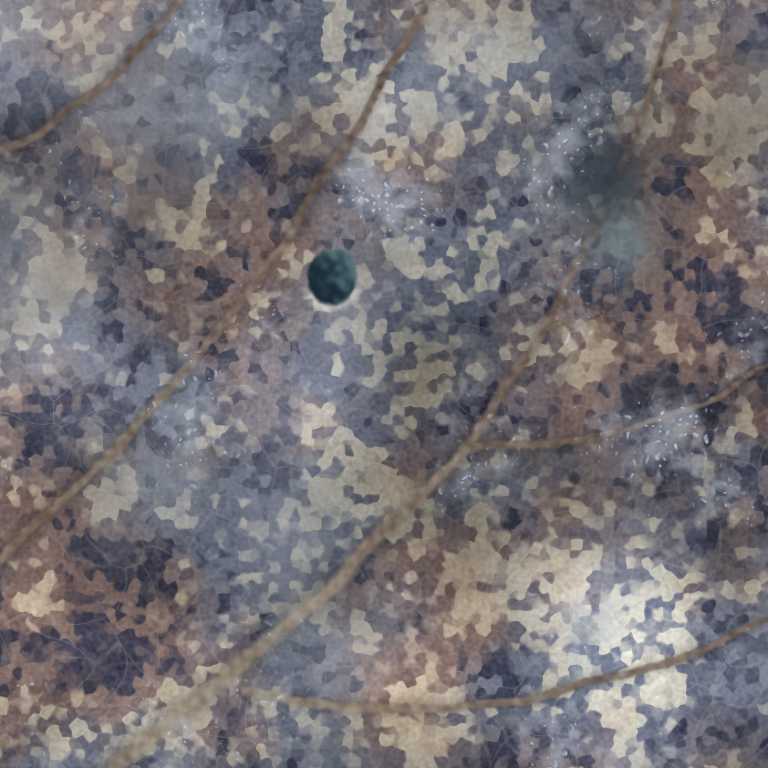
A three.js fragment shader for this texture:

```glsl
// A decaying leaf seen close up: tan and slate tissue grains from soft Voronoi cells,
// coloured by gradient noise, crossed by bowed veins, with a small hole, a teal bruise,
// broad pools of light and shade, and scattered wet glints.
varying vec2 vUv;

vec2 hash2(vec2 p) {
  vec3 q = fract(p.xyx * vec3(0.1031, 0.1030, 0.0973));
  q += dot(q, q.yzx + 33.33);
  return fract((q.xx + q.yz) * q.zy);
}

float corner(vec2 cell, vec2 offset, vec2 f) {
  return dot(hash2(cell + offset + 57.0) * 2.0 - 1.0, f - offset);
}

float gradientNoise(vec2 p) {
  vec2 i = floor(p), f = fract(p);
  vec2 u = f * f * f * (f * (f * 6.0 - 15.0) + 10.0);
  return mix(mix(corner(i, vec2(0, 0), f), corner(i, vec2(1, 0), f), u.x),
             mix(corner(i, vec2(0, 1), f), corner(i, vec2(1, 1), f), u.x), u.y);
}

float fbm(vec2 p) {
  float sum = 0.0, amplitude = 0.75;
  for (int i = 0; i < 4; i++) {
    sum += amplitude * gradientNoise(p);
    p = mat2(1.6, 1.2, -1.2, 1.6) * p + 7.3;
    amplitude *= 0.5;
  }
  return sum;
}

// Soft Voronoi: xy = blended cell site, z = blended cell random, w = gap to the border
vec4 softCells(vec2 p) {
  vec2 base = floor(p);
  vec4 sum = vec4(0.0);
  float nearest = 9.0, second = 9.0;
  for (int y = -1; y <= 1; y++) {
    for (int x = -1; x <= 1; x++) {
      vec2 cell = base + vec2(x, y);
      vec2 site = cell + 0.1 + 0.8 * hash2(cell);
      float d = distance(p, site);
      sum += vec4(site, hash2(cell + 19.0).x, 1.0) * exp(-8.0 * d * d);
      second = min(second, max(nearest, d));
      nearest = min(nearest, d);
    }
  }
  return vec4(sum.xyz / sum.w, second - nearest);
}

// Bowed strand from a to b: x = solid core, y = wide soft shadow
vec2 vein(vec2 p, vec2 a, vec2 b, float bow, float startWidth, float endWidth) {
  vec2 along = b - a;
  float t = clamp(dot(p - a, along) / dot(along, along), 0.0, 1.0);
  vec2 side = normalize(vec2(-along.y, along.x));
  float d = distance(p, a + along * t + side * bow * 4.0 * t * (1.0 - t));
  float r = d / mix(startWidth, endWidth, t);
  return vec2(1.0 - smoothstep(0.3, 1.3, r), exp(-0.3 * r * r));
}

float spot(vec2 p, vec2 center, float radius) {
  vec2 d = (p - center) / radius;
  return exp(-dot(d, d));
}

void main() {
  vec2 p = vUv;
  vec2 wobble = vec2(gradientNoise(p * 11.0), gradientNoise(p * 11.0 + 40.0));
  vec2 ripple = vec2(gradientNoise(p * 75.0), gradientNoise(p * 75.0 + 40.0));

  // Tissue grains: tan flesh against slate and rust
  vec4 grain = softCells(p * 74.0 + wobble * 0.5 + ripple * 0.5);
  vec2 site = grain.xy / 74.0;
  float rust = spot(p, vec2(0.88, 0.57), 0.15) + spot(p, vec2(0.13, 0.76), 0.09)
             + spot(p, vec2(0.02, 0.17), 0.13);
  float paleArea = spot(p, vec2(0.34, 0.27), 0.12) + spot(p, vec2(0.66, 0.88), 0.16)
                 + spot(p, vec2(0.79, 0.19), 0.1) + spot(p, vec2(0.27, 0.68), 0.1);
  float tone = fbm(site * 10.0) + 0.5 * (grain.z - 0.5) - 0.06
             + 0.45 * gradientNoise(p * 2.6 + 3.0) - 0.15 * rust + 0.17 * paleArea;
  float warmth = smoothstep(-0.15, 0.3, fbm(p * 4.0 + 21.0) + 0.5 * rust);
  vec3 color = mix(vec3(0.34, 0.36, 0.42), vec3(0.43, 0.35, 0.33), warmth);
  color = mix(color, vec3(0.18, 0.19, 0.26), 0.85 * smoothstep(-0.12, -0.45, tone));
  vec3 flesh = mix(vec3(0.60, 0.59, 0.55), vec3(0.62, 0.56, 0.48), warmth);
  color = mix(color, flesh, 0.95 * smoothstep(0.0, 0.26, tone));
  color += 0.08 * (grain.z - 0.5) + 0.09 * gradientNoise(p * 150.0);

  // Faint netting between grains, and a coarser web of veinlets
  float web = softCells(p * 15.0 + wobble * 0.9).w;
  color += 0.02 * (1.0 - smoothstep(0.02, 0.2, grain.w));
  color = mix(color, vec3(0.53, 0.50, 0.48), 0.25 * (1.0 - smoothstep(0.01, 0.06, web)));

  // Cool haze, thicker at the upper left, and broad light and shade
  float haze = smoothstep(-0.1, 0.45, fbm(p * 4.0 + 70.0) + 0.3 * spot(p, vec2(0.0, 0.8), 0.3));
  color = mix(color, vec3(0.55, 0.57, 0.60), 0.06 + 0.42 * haze);
  float shade = spot(p, vec2(0.52, 0.54), 0.13) + spot(p, vec2(0.27, 0.37), 0.1)
              + spot(p, vec2(0.6, 0.25), 0.12) + spot(p, vec2(0.95, 0.88), 0.13);
  color *= 1.05 + 0.75 * fbm(p * 3.3 + 5.0) + 0.12 * paleArea - 0.17 * shade;

  // Main veins and side branches, with ragged edges
  vec2 q = p + wobble * 0.012 + ripple * 0.003;
  vec2 v = vein(q, vec2(0.0, 0.27), vec2(0.56, 1.01), -0.045, 0.008, 0.006);
  v = max(v, vein(q, vec2(0.12, -0.02), vec2(0.612, 0.425), -0.017, 0.015, 0.008));
  v = max(v, vein(q, vec2(0.612, 0.425), vec2(0.89, 1.02), -0.03, 0.008, 0.004));
  v = max(v, vein(q, vec2(0.612, 0.42), vec2(1.01, 0.53), -0.035, 0.006, 0.004));
  v = max(v, vein(q, vec2(0.32, 0.10), vec2(0.65, 0.085), -0.015, 0.007, 0.007));
  v = max(v, vein(q, vec2(0.65, 0.085), vec2(1.01, 0.20), -0.015, 0.007, 0.005));
  v = max(v, vein(q, vec2(-0.01, 0.80), vec2(0.24, 1.01), -0.025, 0.007, 0.005));
  vec3 strand = mix(vec3(0.45, 0.38, 0.34), vec3(0.58, 0.53, 0.46), spot(p, vec2(0.3, 0.1), 0.4));
  color *= 1.0 - 0.2 * v.y;
  color = mix(color, strand + 0.2 * ripple.x + 0.15 * wobble.y, 0.85 * v.x);

  // Teal bruise, then the hole with its lit floor and pale lower lip
  vec2 b = q + ripple * 0.02;
  color = mix(color, vec3(0.17, 0.22, 0.26), 0.75 * spot(b, vec2(0.79, 0.76), 0.07));
  color = mix(color, vec3(0.46, 0.55, 0.58), 0.6 * spot(b, vec2(0.81, 0.68), 0.045));
  vec2 h = (q - vec2(0.432, 0.64)) / vec2(0.035, 0.041);
  float rim = length(h);
  float light = smoothstep(-0.6, 1.0, h.x * 0.6 + h.y * 0.5 + ripple.y);
  color += 0.12 * exp(-50.0 * pow(rim - 1.08, 2.0)) * smoothstep(0.2, -0.9, h.y);
  color = mix(color, mix(vec3(0.11, 0.17, 0.22), vec3(0.33, 0.44, 0.46), light),
              1.0 - smoothstep(0.86, 1.06, rim));

  // Wet sheen in ragged patches, then glints at two sizes
  float wet = fbm(p * 6.0 + 110.0) + 0.4 * spot(p, vec2(0.47, 0.74), 0.05)
            + 0.25 * spot(p, vec2(0.87, 0.46), 0.07) + 0.3 * spot(p, vec2(0.04, 0.78), 0.06);
  float sheen = smoothstep(0.12, 0.6, wet + 0.35 * fbm(p * 42.0));
  color = mix(color, vec3(0.72, 0.75, 0.80), 0.6 * sheen);
  for (int i = 0; i < 2; i++) {
    vec2 g = p * (62.0 + 50.0 * float(i)) + wobble * 2.0 + ripple * 0.7;
    vec2 random = hash2(floor(g) + 31.0 * float(i));
    float d = length((fract(g) - 0.35 - 0.3 * random) * vec2(1.0, 0.7 + 0.6 * random.y));
    float lit = smoothstep(0.74, 1.0, random.x * 0.8 + wet * 0.6);
    color = mix(color, vec3(0.80, 0.84, 0.89), 0.7 * lit * (1.0 - smoothstep(0.04, 0.32, d)));
  }
  gl_FragColor = vec4(color, 1.0);
}
```
